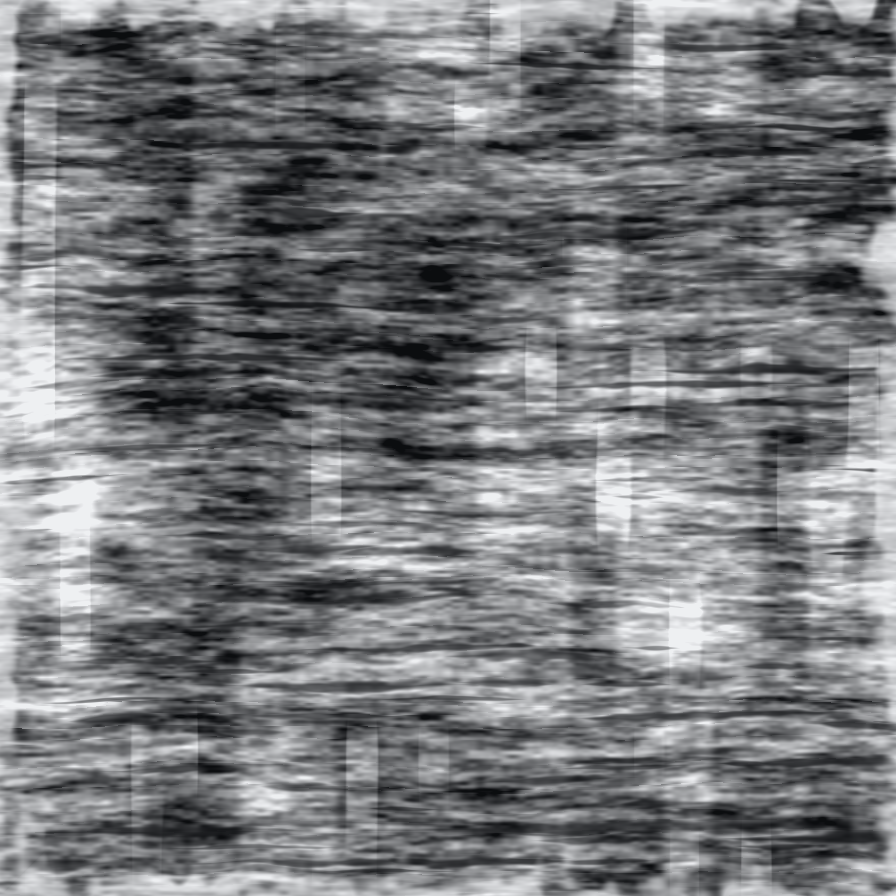
This texture is drawn by a Shadertoy shader. Its source:

```glsl
// Grey brushed paint: fine horizontal streaks over blocky vertical patches, with dark strokes and worn pale edges.

float hash(vec2 p) {
    vec3 q = fract(p.xyx * vec3(0.1031, 0.1030, 0.0973));
    q += dot(q, q.yzx + 33.33);
    return fract((q.x + q.y) * q.z);
}

// Value noise in -0.5..0.5; a larger sharpness gives harder vertical cell sides.
float noise(vec2 p, float sharpness) {
    vec2 cell = floor(p);
    vec2 f = p - cell;
    f.x = clamp((f.x - 0.5) * sharpness + 0.5, 0.0, 1.0);
    f = f * f * (3.0 - 2.0 * f);
    float low = mix(hash(cell), hash(cell + vec2(1, 0)), f.x);
    float high = mix(hash(cell + vec2(0, 1)), hash(cell + vec2(1, 1)), f.x);
    return mix(low, high, f.y) - 0.5;
}

// Streaks of several sizes, each layer shifted so that the grids do not line up.
float streaks(vec2 p) {
    float sum = 0.0;
    vec2 scale = vec2(5.0, 42.0);
    for (int i = 0; i < 4; i++) {
        float shift = float(i) * 17.3;
        float weight = i == 0 ? 0.25 : 0.33;
        // Sliding each row sideways hides the cell columns.
        float slide = 3.0 * hash(vec2(floor(p.y * scale.y / 3.0), shift));
        vec2 q = p * scale + vec2(shift + 0.3 * slide, shift);
        sum += weight * noise(q, 1.0);
        scale *= vec2(2.1, 1.75);
    }
    return sum + 0.16 * noise(p * vec2(110.0, 250.0), 1.0);
}

// Vertical patches with hard sides and soft ends.
float patches(vec2 p) {
    float wide = noise(p * vec2(7.0, 3.5) + 5.7, 1.6);
    float narrow = noise(p * vec2(19.0, 5.0) + 31.4, 3.0);
    return 0.30 * wide + 0.24 * narrow;
}

// Tapered, ragged strokes scattered over a grid; share is the portion of filled cells.
float strokes(vec2 p, vec2 cellSize, float thickness, float share, float seed) {
    vec2 home = floor(p / cellSize);
    float ragged = 0.7 * noise(p * vec2(45.0, 180.0) + seed, 1.0);
    float ink = 0.0;
    for (int y = -1; y <= 1; y++) {
        for (int x = -1; x <= 1; x++) {
            vec2 id = home + vec2(x, y);
            vec2 key = id + seed;
            vec2 center = (id + vec2(hash(key + 3.1), hash(key + 7.7))) * cellSize;
            float halfLength = cellSize.x * mix(0.25, 0.85, hash(key + 12.9));
            float halfHeight = thickness * mix(0.5, 1.2, hash(key + 23.3));
            vec2 d = abs(p - center) / vec2(halfLength, halfHeight);
            float body = 1.0 - smoothstep(0.35, 1.25, d.y + d.x * d.x + ragged);
            ink = max(ink, body * step(hash(key + 41.7), share));
        }
    }
    return ink;
}

// Soft oval spot of light.
float glow(vec2 p, vec2 center, vec2 radius) {
    vec2 d = (p - center) / radius;
    return exp(-dot(d, d));
}

// Worn border, broken into uneven blocks.
float wornEdge(vec2 p) {
    vec2 inset = min(p, 1.0 - p);
    float ragged = 0.045 * noise(p * vec2(24.0, 14.0) + 9.1, 2.0)
                 + 0.025 * noise(p * vec2(60.0, 70.0), 1.0);
    return 1.0 - smoothstep(0.0, 0.032, min(inset.x, inset.y) + ragged);
}

void mainImage(out vec4 fragColor, in vec2 fragCoord) {
    vec2 uv = fragCoord / iResolution.xy;

    // Gentle bend of the brush direction.
    vec2 p = uv;
    p.y += 0.022 * noise(uv * vec2(3.0, 5.0) + 2.3, 1.0)
         + 0.005 * noise(uv * vec2(14.0, 30.0), 1.0);

    // Base tone, patches and fine streaks.
    float block = patches(uv);
    float tone = 0.49 + block + 1.05 * streaks(p);

    // Pale areas at the left and lower right, and bright narrow columns.
    tone += 0.24 * glow(uv, vec2(0.14, 0.44), vec2(0.06, 0.08));
    tone += 0.16 * glow(uv, vec2(0.02, 0.38), vec2(0.10, 0.26));
    tone += 0.16 * glow(uv, vec2(0.88, 0.22), vec2(0.09, 0.22));
    float column = noise(uv * vec2(25.0, 7.0) + 71.9, 4.0);
    tone += 0.22 * smoothstep(0.27, 0.47, column);

    // Dark strokes: thin ones everywhere, heavy ones near the bottom.
    float thin = strokes(p, vec2(0.11, 0.024), 0.0045, 0.26, 11.0);
    float longer = strokes(p, vec2(0.19, 0.06), 0.0065, 0.32, 57.0);
    float heavy = strokes(p, vec2(0.20, 0.035), 0.010, 0.75, 93.0);
    heavy *= glow(uv, vec2(0.5, 0.055), vec2(1.2, 0.035));
    float ink = max(max(0.55 * thin, 0.75 * longer), heavy);
    tone = mix(tone, 0.10, ink * clamp(0.85 - 1.2 * block, 0.3, 1.0));

    // Worn edges, then a slightly cool grey.
    float paleEdge = 0.86 + 0.35 * streaks(p);
    tone = mix(tone, paleEdge, 0.85 * wornEdge(uv));
    tone = clamp(tone, 0.05, 0.94);
    fragColor = vec4(tone + vec3(-0.006, 0.0, 0.010), 1.0);
}
```
